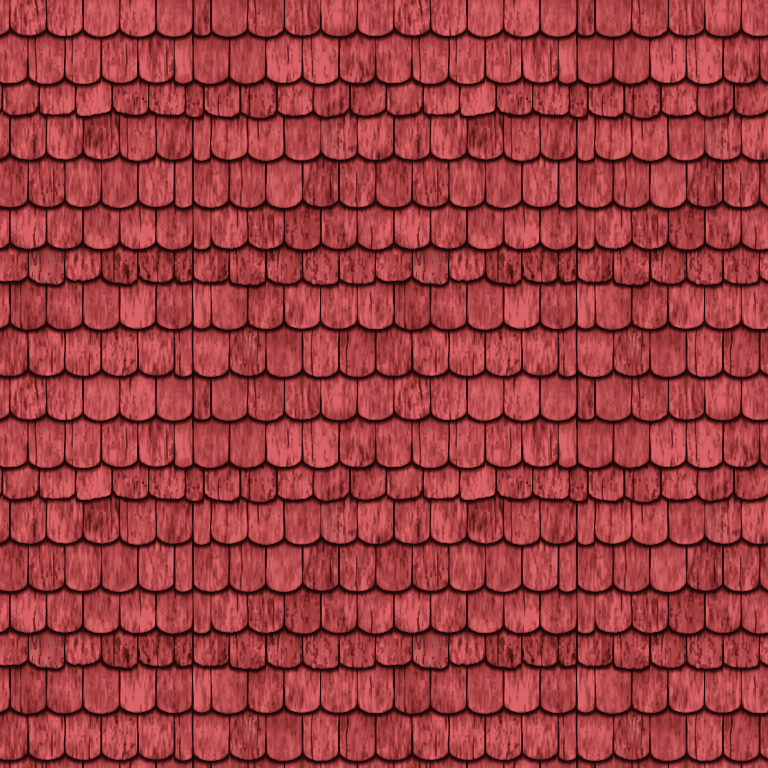
Give the GLSL for this texture, as a WebGL 2 fragment shader.

```glsl
#version 300 es
precision highp float;

#define BLOCKS 2.0        // identical blocks across and down
#define COLUMNS 10.5      // shingle widths per block, the last one is half
#define ROWS 9            // courses per block
#define SEAM 0.502        // where the narrow shingle ends
#define CORNER 0.48       // radius of the rounded ends
#define SQUASH 1.6        // flattening of the rounded ends
#define SHADOW_LENGTH 0.27
#define GRAIN 0.72
#define FLAKING 0.34
#define JOINT 0.034       // greatest half width of the gaps

uniform vec2 u_resolution;
out vec4 fragColor;

const vec3 DEEP_RED = vec3(0.12, 0.03, 0.03);
const vec3 DARK_RED = vec3(0.49, 0.15, 0.16);
const vec3 MID_RED = vec3(0.67, 0.26, 0.27);
const vec3 PALE_RED = vec3(0.85, 0.39, 0.40);
const vec3 BARE_WOOD = vec3(0.66, 0.42, 0.39);

// lower end of each course, from the top of a block
const float ROW_END[ROWS] = float[ROWS](
  0.096, 0.219, 0.307, 0.419, 0.542, 0.651, 0.742, 0.859, 0.982);

float hash(vec2 p) {
  vec3 q = fract(p.xyx * 0.1031);
  q += dot(q, q.yzx + 33.33);
  return fract((q.x + q.y) * q.z);
}

float noise(vec2 p) {
  vec2 i = floor(p), f = fract(p);
  f = f * f * (3.0 - 2.0 * f);
  return mix(mix(hash(i), hash(i + vec2(1, 0)), f.x),
             mix(hash(i + vec2(0, 1)), hash(i + vec2(1, 1)), f.x), f.y);
}

float rowEnd(float row) {
  float count = float(ROWS);
  return ROW_END[int(mod(row + 0.5, count))] + floor((row + 0.5) / count);
}

// sideways shift of a course, in shingle widths
float rowShift(float row) {
  if (row == 2.0) return 0.3;
  float odd = mod(row, 2.0);
  return 0.5 * (row < 2.0 ? 1.0 - odd : odd);
}

// signed distance to a slab with rounded lower corners, v counted upward
float slabDistance(float x, float v, float halfWidth, float radius) {
  vec2 q = vec2(abs(x) - halfWidth + radius, radius - v * SQUASH);
  return length(max(q, 0.0)) + min(max(q.x, q.y), 0.0) - radius;
}

// x: distance to the outline, y: paint tone, z: bare wood
vec3 shingle(vec2 p, float row) {
  float r = floor(mod(row + 0.5, float(ROWS)));
  float worn = 1.0 - step(0.1, rowEnd(row) - rowEnd(row - 1.0));
  float s = mod(fract(p.x - SEAM) * COLUMNS - rowShift(r), COLUMNS);
  float column = floor(s);
  float width = min(1.0, COLUMNS - column);
  float x = s - column - 0.5 * width;
  vec2 id = vec2(column + 3.0, r * 17.0 + 5.0);
  float h1 = hash(id), h2 = hash(id + 41.3), h3 = hash(id + 87.7);
  vec2 seed = 90.0 * vec2(h1, h2);

  // outline with uneven length, tilt and frayed edge
  float v = (rowEnd(row) - p.y) * COLUMNS;
  float end = v - h1 * mix(0.04, 0.13, worn) + x * (h2 - 0.5) * mix(0.06, 0.26, worn);
  float halfWidth = 0.5 * width;
  float radius = min(CORNER - worn * (0.04 + 0.12 * h3), halfWidth);
  float d = slabDistance(x, end, halfWidth, radius);
  d += (noise(vec2(x, v) * 9.0 + seed) - 0.5) * mix(0.02, 0.06, worn)
     * (1.0 - smoothstep(0.2, 0.5, end));

  // wood grain and flaked paint, rougher on some shingles
  float grain = 0.5 * noise(vec2(x * 12.0, v * 1.7) + seed)
              + 0.5 * noise(vec2(x * 21.0, v * 5.0) + seed.yx);
  float flakes = 0.6 * noise(vec2(x * 15.0, v * 4.5) + seed + 13.0)
               + 0.4 * noise(vec2(x * 21.0, v * 13.0) + seed.yx + 29.0);
  float patches = noise(vec2(x, v) * 2.7 + seed.yx);
  float tone = 0.84 + 0.24 * (h3 - 0.5) + 0.10 * (hash(vec2(r, 7.0)) - 0.5);
  tone += GRAIN * (grain - 0.5) * (0.6 + 0.7 * h1) + 0.26 * (patches - 0.5);
  tone -= FLAKING * smoothstep(0.5, 0.72, flakes) * (0.3 + 0.9 * h2 * patches + 0.3 * worn);

  // long thin split on some shingles
  float split = abs(x - (h1 - 0.5) * 0.6 - 0.06 * (noise(vec2(v * 3.0, h2 * 50.0)) - 0.5));
  float splitDepth = step(0.5, h2) * smoothstep(0.3, 0.65, noise(vec2(v * 2.5, h1 * 70.0)));
  tone *= 1.0 - 0.6 * splitDepth * (1.0 - smoothstep(0.005, 0.035, split));

  // gaps between neighbours, opening and closing along their length
  float opening = noise(vec2(v * 2.2, (h3 + step(0.0, x)) * 60.0));
  float gap = JOINT * (0.5 + 0.5 * opening);
  float gapLine = 1.0 - smoothstep(0.3 * gap, 1.5 * gap, halfWidth - abs(x));
  tone *= 1.0 - gapLine * mix(0.45, 0.95, smoothstep(0.15, 0.55, opening));

  // dark cut along the rounded end only
  float cut = (1.0 - smoothstep(0.0, 0.075, -d)) * (1.0 - smoothstep(0.25, 0.5, end));
  tone *= 1.0 - 0.45 * cut;
  float bare = step(0.95, h2) * smoothstep(0.45, 0.7, grain) * 0.4;
  return vec3(d, tone, bare);
}

vec3 paint(float tone) {
  vec3 c = mix(DEEP_RED, DARK_RED, smoothstep(0.0, 0.5, tone));
  c = mix(c, MID_RED, smoothstep(0.4, 0.76, tone));
  return mix(c, PALE_RED, smoothstep(0.68, 1.08, tone));
}

void main() {
  vec2 uv = gl_FragCoord.xy / u_resolution;
  vec2 p = fract(BLOCKS * vec2(uv.x, 1.0 - uv.y));
  float pixel = BLOCKS * COLUMNS / u_resolution.y;

  float row = 0.0;
  for (int i = 0; i < ROWS; i++) row += step(ROW_END[i], p.y);

  // lay the courses from the lowest upward, each shading the one below
  vec2 surface = vec2(0.0);
  for (float k = 1.0; k >= -1.0; k--) {
    vec3 tile = shingle(p, row + k);
    float shade = mix(0.08, 1.0, smoothstep(0.03, SHADOW_LENGTH, tile.x));
    shade *= mix(0.82, 1.0, smoothstep(0.1, 0.8, tile.x));
    float cover = 1.0 - smoothstep(-0.5 * pixel, 0.5 * pixel, tile.x);
    surface = mix(surface * shade, tile.yz, cover);
  }
  vec3 color = mix(paint(surface.x), BARE_WOOD * surface.x, surface.y);
  fragColor = vec4(color, 1.0);
}
```
